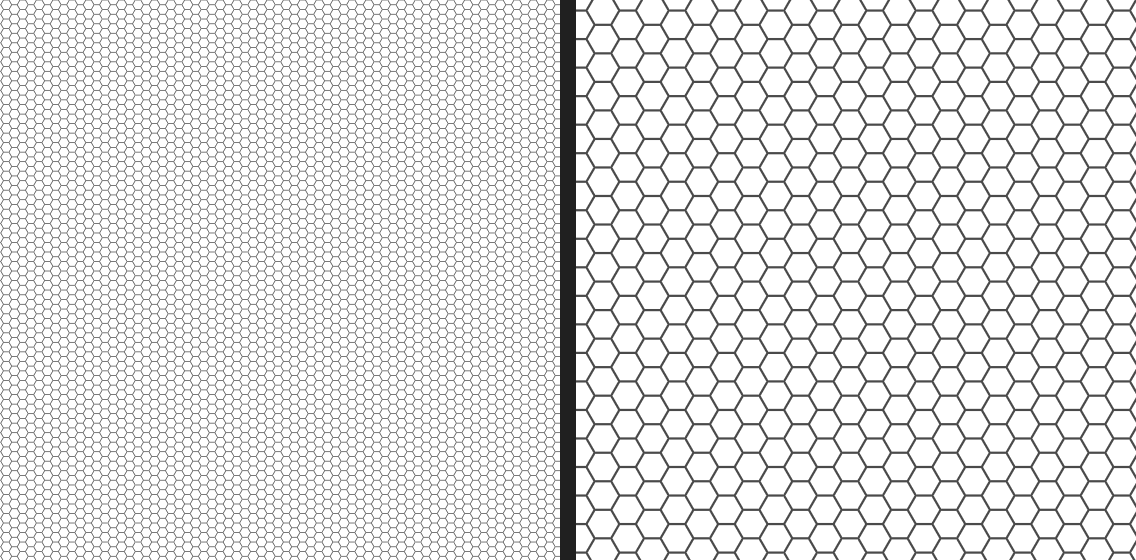
Left: the whole. Right: its middle third, enlarged.
Write a Shadertoy shader that draws this pattern.

```glsl
// Fine honeycomb mesh: thin dark grey outlines of flat-topped hexagons on white.
// Two interleaved rectangular grids give the nearest cell centre; the distance
// to that cell's border is box-filtered over one pixel for smooth hairlines.

const float ROOT3 = 1.7320508;

// Distance to the nearest cell border, for regular hexagons of height 1.
float honeycombEdge(vec2 p) {
    vec2 period = vec2(ROOT3, 1.0);
    vec2 a = mod(p, period) - 0.5 * period;
    vec2 b = mod(p + 0.5 * period, period) - 0.5 * period;
    vec2 cell = abs(dot(a, a) < dot(b, b) ? a : b);
    return 0.5 - max(cell.y, dot(cell, vec2(0.5 * ROOT3, 0.5)));
}

// Share of a pixel-wide window that a line covers at distance d from its axis.
float lineCoverage(float d, float width, float pixel) {
    float near = max(d - 0.5 * pixel, -0.5 * width);
    float far = min(d + 0.5 * pixel, 0.5 * width);
    return clamp((far - near) / pixel, 0.0, 1.0);
}

void mainImage(out vec4 fragColor, in vec2 fragCoord) {
    // Canvas units, measured down from the top edge
    vec2 uv = vec2(fragCoord.x, iResolution.y - fragCoord.y) / iResolution.y;

    // 34 column pairs across, almost 59 cells down
    float cells = 34.0 * ROOT3;
    float edge = honeycombEdge(uv * cells - vec2(1.52, 0.0));

    // Grey outlines over white
    float ink = lineCoverage(edge, 0.078, cells / iResolution.y);
    fragColor = vec4(mix(vec3(1.0), vec3(0.29), ink), 1.0);
}
```
